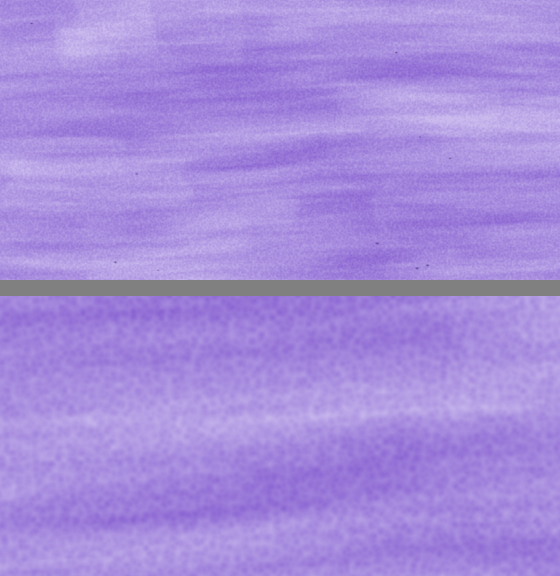
Top: the whole. Bottom: its middle third, enlarged.
A Shadertoy shader for this texture:

```glsl
// Violet watercolour wash, brushed sideways on grainy paper.
// Stretched noise gives washes and bristle streaks, soft boxes give stroke ends,
// cellular noise gives the paper grain; their sum picks a tone on a violet ramp.

const vec3 MID_VIOLET = vec3(0.662, 0.558, 0.876);
const vec3 TONE_STEP = vec3(0.048, 0.065, 0.021);  // colour change per unit of tone
const vec3 SPECK_COLOR = vec3(0.30, 0.20, 0.52);

const vec2 WASH_FREQ = vec2(1.6, 4.5);
const vec2 BAND_FREQ = vec2(2.2, 11.0);
const vec2 STREAK_FREQ = vec2(3.2, 30.0);
const vec2 BRISTLE_FREQ = vec2(6.0, 75.0);
const vec2 DRY_FREQ = vec2(3.5, 48.0);

const float WASH_GAIN = 0.52;
const float BAND_GAIN = 0.45;
const float STREAK_GAIN = 0.38;
const float BRISTLE_GAIN = 0.22;
const float DRY_GAIN = 0.6;
const float PATCH_GAIN = 0.9;
const float GRAIN_GAIN = 0.22;
const float GRAIN_FREQ = 105.0;
const float FIBRE_FREQ = 150.0;
const int PATCH_COUNT = 16;
const int SPECK_COUNT = 10;

float hash(vec2 p) {
    vec3 q = fract(p.xyx * 0.1031);
    q += dot(q, q.yzx + 33.33);
    return fract((q.x + q.y) * q.z);
}

vec2 hash2(vec2 p) {
    return vec2(hash(p), hash(p + 71.7));
}

// One row of 1D noise, shifted at random so that rows do not line up
float noiseRow(float x, float row) {
    x += 17.0 * hash(vec2(row, 5.0));
    float cell = floor(x);
    return mix(hash(vec2(cell, row)), hash(vec2(cell + 1.0, row)), smoothstep(0.0, 1.0, x - cell));
}

float noise(vec2 p) {
    float row = floor(p.y);
    return mix(noiseRow(p.x, row), noiseRow(p.x, row + 1.0), smoothstep(0.0, 1.0, p.y - row));
}

// Noise with zero mean and about unit deviation
float unitNoise(vec2 p) {
    return (noise(p) - 0.5) / 0.215;
}

// Distance to the nearest scattered point
float cellular(vec2 p) {
    vec2 cell = floor(p);
    float nearest = 2.0;
    for (int y = -1; y <= 1; y++)
    for (int x = -1; x <= 1; x++) {
        vec2 corner = cell + vec2(x, y);
        nearest = min(nearest, distance(p, corner + hash2(corner + 200.0)));
    }
    return nearest;
}

// Overlapping brush strokes with soft, blunt ends
float strokePatches(vec2 p, float aspect) {
    vec2 wobble = vec2(0.018, 0.012) * vec2(unitNoise(p * 16.0 + 40.0), unitNoise(p * vec2(7.0, 20.0) + 60.0));
    float tone = 0.0;
    for (int i = 0; i < PATCH_COUNT; i++) {
        vec2 id = vec2(float(i) + 1.0, 13.0);
        vec2 center = hash2(id) * vec2(aspect, 1.0);
        vec2 halfSize = mix(vec2(0.12, 0.03), vec2(0.5, 0.1), hash2(id + 31.0));
        vec2 gap = abs(p + wobble - center) - halfSize;
        float mask = (1.0 - smoothstep(-0.02, 0.02, gap.x)) * (1.0 - smoothstep(-0.025, 0.025, gap.y));
        tone += mask * (2.0 * hash(id + 57.0) - 1.0);
    }
    return tone;
}

// A few tiny dark flecks of pigment
float specks(vec2 p, float aspect, float pixel) {
    float cover = 0.0;
    for (int i = 0; i < SPECK_COUNT; i++) {
        vec2 id = vec2(float(i) + 3.0, 91.0);
        vec2 offset = (p - hash2(id) * vec2(aspect, 1.0)) * vec2(0.7, 1.0);
        float radius = mix(0.001, 0.0032, hash(id + 23.0));
        cover = max(cover, 1.0 - smoothstep(radius - pixel, radius + pixel, length(offset)));
    }
    return cover;
}

void mainImage(out vec4 fragColor, in vec2 fragCoord) {
    vec2 p = fragCoord / iResolution.y;
    float aspect = iResolution.x / iResolution.y;

    // Layered sines bend the brush direction slightly
    vec2 brush = p;
    brush.y += 0.014 * sin(2.1 * p.x + 3.0 * p.y) + 0.005 * sin(5.3 * p.x - 4.0 * p.y) - 0.02 * p.x;

    // Paint layers, broad to fine
    float tone = WASH_GAIN * unitNoise(brush * WASH_FREQ + 3.7);
    tone += BAND_GAIN * unitNoise(brush * BAND_FREQ + 19.3);
    tone += STREAK_GAIN * unitNoise(brush * STREAK_FREQ + 47.1);
    tone += BRISTLE_GAIN * unitNoise(brush * BRISTLE_FREQ + 83.9);
    tone += DRY_GAIN * smoothstep(0.75, 0.98, noise(brush * DRY_FREQ + 120.5));
    tone += PATCH_GAIN * strokePatches(brush, aspect);
    tone += 0.6 * smoothstep(0.55, 1.0, p.x / aspect) - 0.16;

    // Paper grain: pigment settles in the pits
    tone += GRAIN_GAIN * (cellular(p * GRAIN_FREQ) - 0.48) / 0.2;
    tone += GRAIN_GAIN * unitNoise(p * FIBRE_FREQ);

    vec3 color = MID_VIOLET + TONE_STEP * clamp(tone, -2.6, 2.6);
    color = mix(color, SPECK_COLOR, 0.75 * specks(p, aspect, 1.0 / iResolution.y));
    fragColor = vec4(color, 1.0);
}
```
